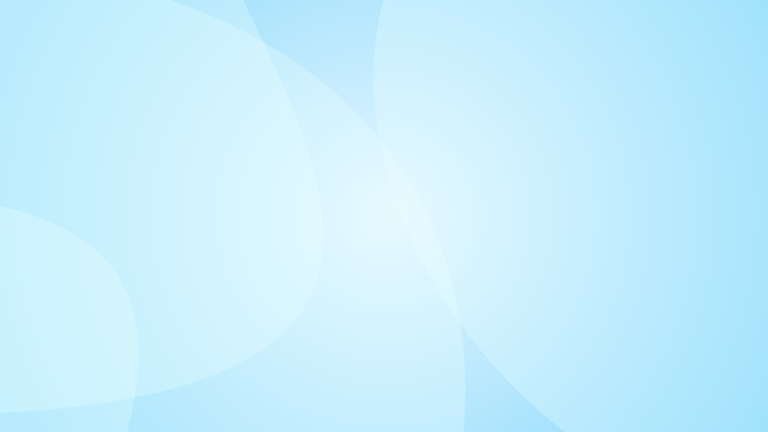
This background is drawn by a Shadertoy shader. Its source:

```glsl
// Pale blue abstract background: a radial glow under four translucent sheets.
// Each sheet is the area on the right-hand side of a cubic Bezier edge, and
// overlapping sheets brighten one another. Lengths are in canvas heights.

#define GLOW_CENTER vec2(0.892, 0.502)
#define GLOW_RADIUS 0.90
#define GLOW_COLOR  vec3(0.900, 0.968, 1.000)
#define RIM_COLOR   vec3(0.550, 0.853, 0.985)
#define SHEET_COLOR vec3(0.920, 1.000, 1.000)
#define SHEET_ALPHA 0.30
#define SEGMENTS    32

vec2 bezier(vec2 a, vec2 b, vec2 c, vec2 d, float t) {
    float s = 1.0 - t;
    return s * s * s * a + 3.0 * s * s * t * b + 3.0 * s * t * t * c + t * t * t * d;
}

// Signed distance to the curve: negative on the right of its direction
float curveDistance(vec2 p, vec2 a, vec2 b, vec2 c, vec2 d) {
    float nearest = 1e9;
    float side = 1.0;
    vec2 start = a;
    for (int i = 1; i <= SEGMENTS; i++) {
        vec2 end = bezier(a, b, c, d, float(i) / float(SEGMENTS));
        vec2 edge = end - start;
        vec2 rel = p - start;
        vec2 gap = rel - edge * clamp(dot(rel, edge) / dot(edge, edge), 0.0, 1.0);
        float distSq = dot(gap, gap);
        if (distSq < nearest) {
            nearest = distSq;
            side = edge.x * rel.y - edge.y * rel.x < 0.0 ? -1.0 : 1.0;
        }
        start = end;
    }
    return side * sqrt(nearest);
}

// Lay one translucent sheet over the colour, with a smooth edge
vec3 addSheet(vec3 color, float dist) {
    float softness = 0.9 / iResolution.y;
    float cover = 1.0 - smoothstep(-softness, softness, dist);
    return mix(color, SHEET_COLOR, SHEET_ALPHA * cover);
}

void mainImage(out vec4 fragColor, in vec2 fragCoord) {
    vec2 p = fragCoord / iResolution.y;

    // Radial glow
    float falloff = min(distance(p, GLOW_CENTER) / GLOW_RADIUS, 1.15);
    vec3 color = mix(GLOW_COLOR, RIM_COLOR, falloff);

    // Upper left sheet
    color = addSheet(color, curveDistance(p, vec2(0.5625, 1.0), vec2(0.787, 0.537),
                                             vec2(0.995, 0.097), vec2(0.0, 0.044)));
    // Wide central sheet
    color = addSheet(color, curveDistance(p, vec2(0.394, 1.0), vec2(0.891, 0.826),
                                             vec2(1.106, 0.456), vec2(1.074, 0.0)));
    // Lower left corner sheet
    color = addSheet(color, curveDistance(p, vec2(0.0, 0.523), vec2(0.243, 0.468),
                                             vec2(0.382, 0.329), vec2(0.294, 0.0)));
    // Right sheet, its edge running upward
    color = addSheet(color, curveDistance(p, vec2(1.308, 0.0), vec2(1.030, 0.208),
                                             vec2(0.789, 0.623), vec2(0.887, 1.0)));

    fragColor = vec4(color, 1.0);
}
```
